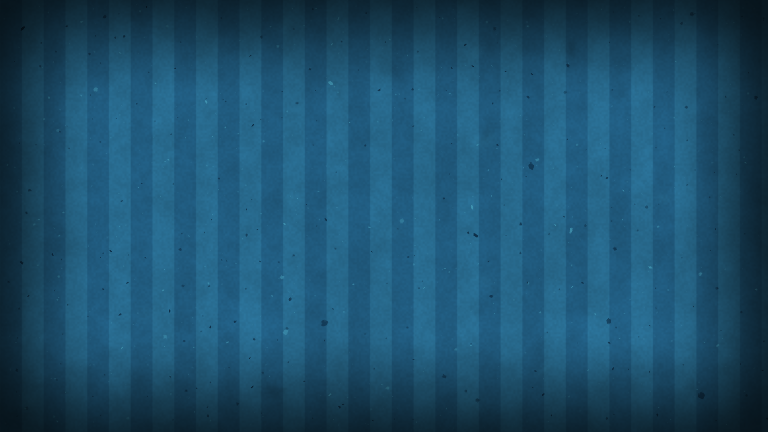
Reproduce this pattern procedurally as a Shadertoy shader.

```glsl
// Worn blue wallpaper: alternating vertical stripes under mottled paper grain,
// scattered dark and pale specks, soft stains and a rounded dark vignette.
// Stripes repeat with fract; wear comes from value noise and jittered cells.

vec2 hash22(vec2 p) {
    vec3 q = fract(p.xyx * vec3(0.1031, 0.1030, 0.0973));
    q += dot(q, q.yzx + 33.33);
    return fract((q.xx + q.yz) * q.zy);
}

float valueNoise(vec2 p) {
    vec2 cell = floor(p), f = fract(p);
    f = f * f * (3.0 - 2.0 * f);
    float low = mix(hash22(cell).x, hash22(cell + vec2(1, 0)).x, f.x);
    float high = mix(hash22(cell + vec2(0, 1)).x, hash22(cell + vec2(1, 1)).x, f.x);
    return mix(low, high, f.y);
}

float fbm(vec2 p) {
    float sum = 0.0, gain = 0.5;
    for (int octave = 0; octave < 5; octave++) {
        sum += gain * valueNoise(p);
        p = mat2(1.6, 1.2, -1.2, 1.6) * p + 7.3;
        gain *= 0.5;
    }
    return sum;
}

// One jittered, stretched blob in a share of the cells; blur softens its rim.
float specks(vec2 p, float cells, float chance, float radius, float blur, float seed) {
    vec2 cell = floor(p * cells);
    vec2 place = hash22(cell + seed);
    vec2 shape = hash22(cell + seed + 57.0);
    vec2 kind = hash22(cell + seed + 113.0);
    vec2 q = p - (cell + 0.25 + 0.5 * place) / cells;
    float angle = 6.2832 * shape.x;
    q = mat2(cos(angle), sin(angle), -sin(angle), cos(angle)) * q;
    q.y *= 1.0 + 1.3 * shape.y * shape.y;
    float size = radius * mix(0.35, 1.0, pow(kind.y, 4.0));
    float ragged = 0.7 * size * (valueNoise(q * 1.5 / size + 40.0 * place) - 0.5);
    float rim = max(blur, 0.8 / iResolution.y);
    float cover = 1.0 - smoothstep(-rim, rim, length(q) + ragged - size);
    return step(kind.x, chance) * cover * mix(0.45, 1.0, shape.y);
}

void mainImage(out vec4 fragColor, in vec2 fragCoord) {
    vec2 p = fragCoord / iResolution.y;
    float aspect = iResolution.x / iResolution.y;

    // Stripes: 17.65 light and dark pairs across, starting inside a dark one
    float period = aspect / 17.65;
    float phase = fract((p.x - 0.0286 * aspect) / period);
    float edge = (0.25 - abs(phase - 0.25)) * period;
    edge = max(edge, (phase - 1.0) * period);
    float soft = 0.8 / iResolution.y;
    float light = smoothstep(-soft, soft, edge);
    vec3 color = mix(vec3(0.125, 0.355, 0.495), vec3(0.155, 0.415, 0.555), light);

    // Paper: broad mottling, fibrous blotches and fine grain
    color *= 1.0 + 0.16 * (fbm(p * 5.0) - 0.48);
    color *= 1.0 + 0.14 * (fbm(p * 28.0 + 19.0) - 0.48);
    color *= 1.0 + 0.07 * (valueNoise(p * 210.0) - 0.5);

    // Faint stains and faded patches
    color *= 1.0 - 0.16 * specks(p, 4.0, 0.4, 0.035, 0.035, 11.0);
    color += vec3(0.02, 0.04, 0.04) * specks(p, 5.0, 0.4, 0.03, 0.03, 29.0);

    // Specks: a few large ones, then finer and more numerous layers
    for (int layer = 0; layer < 3; layer++) {
        float k = float(layer);
        float cells = 6.0 + 5.0 * k;
        float radius = 0.009 / (1.0 + 0.9 * k);
        float dark = specks(p, cells, 0.38, radius, 0.0015, 201.0 + 37.0 * k);
        float pale = specks(p, cells + 1.0, 0.34, 0.75 * radius, 0.0015, 401.0 + 37.0 * k);
        color = mix(color, vec3(0.03, 0.13, 0.22), 0.85 * dark);
        color = mix(color, vec3(0.30, 0.66, 0.76), 0.65 * pale);
    }
    float dust = specks(p, 30.0, 0.3, 0.0022, 0.001, 601.0);
    color = mix(color, vec3(0.28, 0.58, 0.70), 0.35 * dust);

    // Vignette: distance into the rounded border
    vec2 halfSize = 0.5 * vec2(aspect, 1.0);
    vec2 inset = max(abs(p - halfSize) - halfSize + 0.25, 0.0);
    float border = length(inset) + 0.02 * (fbm(p * 4.0 + 3.0) - 0.48);
    color *= 1.0 - 0.76 * smoothstep(0.0, 0.34, border);

    fragColor = vec4(color, 1.0);
}
```
